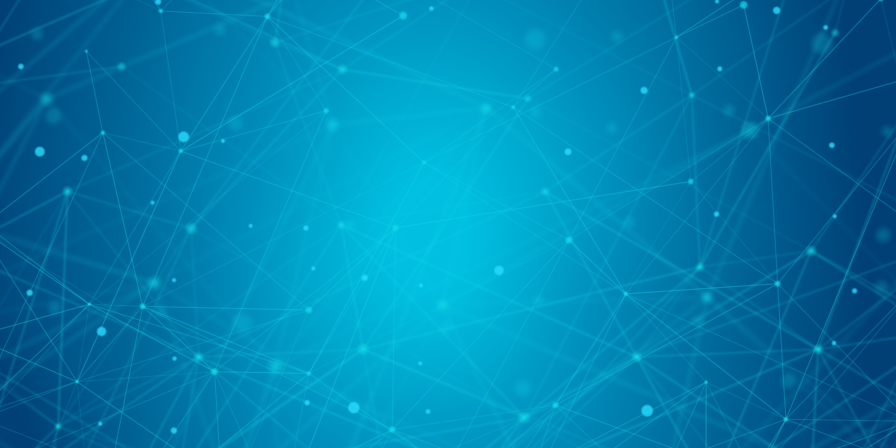
Write a WebGL 2 fragment shader that draws this background.

```glsl
#version 300 es
precision highp float;

uniform vec2 u_resolution;
out vec4 fragColor;

const vec3 CORE = vec3(0.00, 0.75, 0.88);
const vec3 MID  = vec3(0.00, 0.54, 0.72);
const vec3 RIM  = vec3(0.00, 0.25, 0.46);
const vec3 LINE = vec3(0.08, 0.86, 0.92);
const vec3 DOT  = vec3(0.16, 0.86, 1.00);

// Cell steps along which nodes may be joined
const int LINK_COUNT = 7;
const vec2 LINKS[LINK_COUNT] = vec2[](
    vec2(1, 0), vec2(0, 1), vec2(1, 1), vec2(1, -1),
    vec2(2, 1), vec2(1, 2), vec2(2, -1));

float hash(vec2 p) {
    return fract(sin(dot(p, vec2(127.1, 311.7))) * 43758.5);
}

vec2 hash2(vec2 p) {
    return vec2(hash(p), hash(p + 57.3));
}

float noise(vec2 p) {
    vec2 i = floor(p), f = fract(p);
    f = f * f * (3.0 - 2.0 * f);
    return mix(mix(hash(i), hash(i + vec2(1, 0)), f.x),
               mix(hash(i + vec2(0, 1)), hash(i + vec2(1, 1)), f.x), f.y);
}

float segmentDistance(vec2 p, vec2 a, vec2 b) {
    vec2 pa = p - a, ba = b - a;
    return length(pa - ba * clamp(dot(pa, ba) / dot(ba, ba), 0.0, 1.0));
}

float softEdge(float d, float radius, float blur) {
    return 1.0 - smoothstep(radius - blur, radius + blur, d);
}

vec2 nodePosition(vec2 cell, float seed) {
    return cell + 0.12 + 0.76 * hash2(cell + seed);
}

// Light of one layer of joined nodes; width and blur in canvas heights
float network(vec2 p, float size, float seed, float width, float blur, float strength) {
    vec2 q = p / size, home = floor(q);
    float light = 0.0;
    for (int y = -2; y <= 1; y++)
    for (int x = -2; x <= 0; x++) {
        vec2 cell = home + vec2(x, y);
        vec2 a = nodePosition(cell, seed);
        for (int k = 0; k < LINK_COUNT; k++) {
            vec2 b = nodePosition(cell + LINKS[k], seed);
            float pick = hash(cell * 1.7 + seed + float(k) * 9.1);
            // Fewer links towards the top
            float height = 0.5 * (a.y + b.y) * size;
            float chance = mix(0.72, 0.26, smoothstep(0.2, 0.95, height));
            if (pick < chance) {
                float d = segmentDistance(q, a, b) * size;
                float fade = 0.25 + 0.75 * fract(pick * 37.0);
                light += strength * fade * softEdge(d, width, blur);
            }
        }
    }
    // Round node at the home cell
    float d = length(q - nodePosition(home, seed)) * size;
    float radius = 2.0 * width + 0.006 * hash(home + seed + 3.7);
    return light + 2.5 * strength * softEdge(d, radius, blur + 0.002);
}

// Scattered discs, at most one per cell
float discs(vec2 p, float size, float seed, float chance, vec2 radii, float blur) {
    vec2 q = p / size, cell = floor(q);
    vec2 centre = cell + 0.25 + 0.5 * hash2(cell + seed);
    float radius = mix(radii.x, radii.y, pow(hash(cell + seed + 21.4), 3.0));
    float shown = step(hash(cell + seed + 8.6), chance);
    return shown * softEdge(length(q - centre) * size, radius, blur);
}

vec3 backdrop(vec2 p, float aspect) {
    vec2 offset = (p - vec2(0.48 * aspect, 0.5)) * vec2(2.0 / aspect, 0.75);
    float r = sqrt(dot(offset, offset) + 0.008);
    r += 0.07 * (noise(p * 3.0 + 4.0) - 0.5);
    vec3 inner = mix(CORE, MID, clamp((r - 0.12) / 0.34, 0.0, 1.0));
    return mix(inner, RIM, clamp((r - 0.46) / 0.54, 0.0, 1.0));
}

void main() {
    vec2 p = gl_FragCoord.xy / u_resolution.y;
    float pixel = 1.0 / u_resolution.y;
    vec3 colour = backdrop(p, u_resolution.x / u_resolution.y);

    // Far, middle and near layers, from blurred to crisp
    float light = network(p, 0.46, 11.0, 0.0060, 0.0070, 0.13);
    light += network(p, 0.33, 29.0, 0.0026, 0.0034 + 0.3 * pixel, 0.24);
    light += network(p, 0.27, 47.0, 0.0010, 0.0005 + 0.6 * pixel, 0.48);
    light += 0.25 * discs(p, 0.21, 5.0, 0.35, vec2(0.010, 0.022), 0.012);
    colour = mix(colour, LINE, 1.0 - exp(-light));

    // Bright specks
    float specks = discs(p, 0.15, 63.0, 0.34, vec2(0.004, 0.014), 0.001 + pixel);
    colour = mix(colour, DOT, 0.8 * specks);

    fragColor = vec4(colour, 1.0);
}
```
